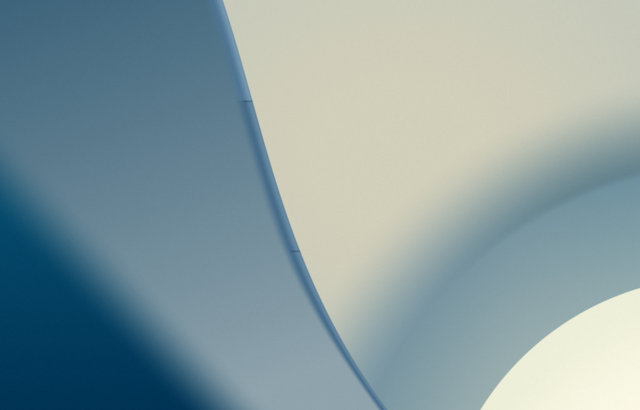
A Shadertoy shader for this background:

```glsl
// Soft folded paper sheets: a slate panel with a curved rim, a cream sheet and a pale disc.
#define DISC_CENTER vec2(1.757, -0.363)
#define DISC_RADIUS 0.689
#define RIDGE_CENTER vec2(1.811, -0.392)
#define RIDGE_RADIUS 0.998
#define RIDGE_FADE 0.235
#define RIM_WIDTH 0.036
#define CORNER_SOFTNESS 0.085
#define GRAIN 0.008

// Sine-free hash
float hash(vec2 p) {
    vec3 q = fract(p.xyx * 0.1031);
    q += dot(q, q.yzx + 33.33);
    return fract((q.x + q.y) * q.z);
}

// Approximate signed distance to the panel's edge, negative on the left
float panelEdge(vec2 p) {
    float y = p.y;
    float x = 0.945 + y * (-0.75 + y * (0.623 - 0.275 * y));
    float slope = -0.75 + y * (1.246 - 0.825 * y);
    return (p.x - x) * inversesqrt(1.0 + slope * slope);
}

// Cream sheet, shaded ring and bright disc
vec3 curvedSheets(vec2 p, float px) {
    float ridge = length(p - RIDGE_CENTER) - RIDGE_RADIUS;
    float disc = length(p - DISC_CENTER) - DISC_RADIUS;

    vec3 cream = mix(vec3(0.82, 0.81, 0.73), vec3(0.77, 0.785, 0.73),
                     smoothstep(0.15, 0.65, length((p - vec2(0.98, 0.62)) * vec2(0.8, 1.0))));
    vec3 shadow = mix(vec3(0.48, 0.59, 0.64), vec3(0.38, 0.505, 0.55),
                      smoothstep(0.9, 1.5, p.x));
    vec3 outer = mix(shadow, cream, smoothstep(-0.02, RIDGE_FADE, ridge));

    float across = clamp(-ridge / 0.31, 0.0, 1.0);
    vec3 ring = mix(vec3(0.47, 0.585, 0.63), vec3(0.63, 0.70, 0.695), across);
    ring -= vec3(0.04, 0.02, 0.01) * smoothstep(1.2, 1.56, p.x);
    vec3 col = mix(ring, outer, smoothstep(-0.012, 0.012, ridge));

    vec3 glow = mix(vec3(0.93, 0.935, 0.85), vec3(0.98, 0.975, 0.90),
                    smoothstep(0.0, 0.28, -disc));
    return mix(glow, col, smoothstep(-px, px, disc));
}

// Slate panel with its deep corner and curled rim
vec3 slatePanel(vec2 p, float edge, float px) {
    float t = 0.3 * p.x + 0.85 * (1.0 - p.y);
    vec3 col = mix(vec3(0.24, 0.39, 0.48), vec3(0.56, 0.64, 0.675), clamp(t, 0.0, 1.0));

    // Deep blue corner behind a diagonal blur
    float diagonal = dot(p - vec2(0.0, 0.575), normalize(vec2(0.615, 0.589)));
    vec3 deep = mix(vec3(0.0, 0.20, 0.33), vec3(0.02, 0.29, 0.42), clamp(p.y / 0.5, 0.0, 1.0));
    col = mix(deep, col, smoothstep(-CORNER_SOFTNESS, CORNER_SOFTNESS, diagonal));

    // Rim: soft shadow on the left, lighter towards its edge
    float width = RIM_WIDTH * mix(0.45, 1.0, smoothstep(0.0, 0.45, p.y));
    float across = -edge / width;
    vec3 rim = mix(vec3(0.43, 0.56, 0.65), vec3(0.26, 0.41, 0.53),
                   smoothstep(0.0, 0.65, across));
    rim += 0.05 * smoothstep(0.752, 0.756, p.y);
    col = mix(rim, col, smoothstep(0.45, 1.25, across));

    // Short seams across the rim
    for (int i = 0; i < 2; i++) {
        float seamY = 0.753 - 0.366 * float(i);
        float seam = 1.0 - smoothstep(0.0, 0.002 + px, abs(p.y - seamY));
        col -= 0.09 * seam * (1.0 - smoothstep(0.4, 0.8, across));
    }
    // Thin dark crease along the edge
    return col - 0.05 * (1.0 - smoothstep(0.0, 0.004 + px, -edge));
}

void mainImage(out vec4 fragColor, in vec2 fragCoord) {
    vec2 p = fragCoord / iResolution.y;
    float px = 1.0 / iResolution.y;
    float edge = panelEdge(p);

    vec3 col = mix(slatePanel(p, edge, px), curvedSheets(p, px),
                   smoothstep(-px, px, edge));
    col += GRAIN * (hash(floor(p * 328.0)) - 0.5);
    fragColor = vec4(clamp(col, 0.0, 1.0), 1.0);
}
```
